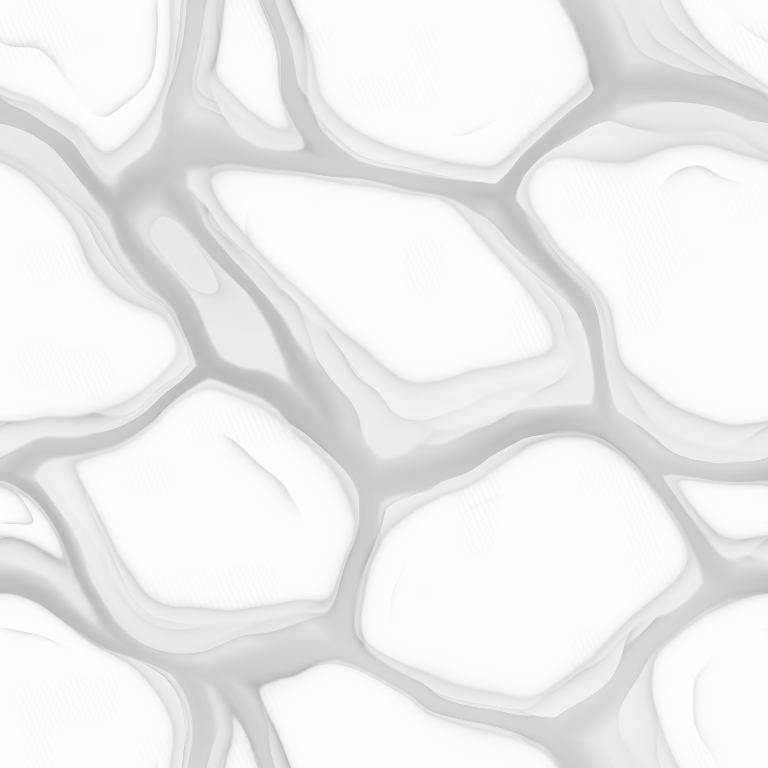
A Shadertoy shader for this texture map:

```glsl
// Tiling pale rounded rocks with creased shelves and soft grey channels between them.

// Three random values for a lattice point that wraps after "period" cells
vec3 hash3(ivec2 cell, int period, int seed) {
    cell = (cell + 8 * period) % period;
    uvec3 v = uvec3(uvec2(cell), uint(seed)) * 1664525u + 1013904223u;
    for (int i = 0; i < 2; i++) {
        v.x += v.y * v.z;
        v.y += v.z * v.x;
        v.z += v.x * v.y;
        v ^= v >> 16u;
    }
    return vec3(v >> 8u) / 16777216.0;
}

// Smooth wrapping noise, two channels in 0..1
vec2 noise(vec2 p, int period, int seed) {
    p *= float(period);
    ivec2 c = ivec2(floor(p));
    vec2 f = fract(p);
    f = f * f * f * (f * (f * 6.0 - 15.0) + 10.0);
    vec2 low = mix(hash3(c, period, seed).xy, hash3(c + ivec2(1, 0), period, seed).xy, f.x);
    vec2 high = mix(hash3(c + ivec2(0, 1), period, seed).xy, hash3(c + ivec2(1, 1), period, seed).xy, f.x);
    return mix(low, high, f.y);
}

// Rock distances, positive inside: x = foot outline, y = top outline, z = to the cell border
vec3 rock(vec2 p) {
    vec2 grid = p * 3.0;
    ivec2 base = ivec2(floor(grid));
    mat2 metric = mat2(0.62, 0.24, 0.24, 0.86); // stretches rocks down to the right
    vec2 site[25];
    float power[25];
    float rough[25];
    int own = 0;
    for (int i = 0; i < 25; i++) {
        ivec2 cell = base + ivec2(i % 5, i / 5) - 2;
        vec3 h = hash3(cell, 3, 7);
        site[i] = vec2(cell) + 0.06 + 0.88 * h.xy;
        rough[i] = h.z;
        vec2 v = grid - site[i];
        power[i] = dot(v, metric * v) - 0.3 * h.z;
        if (power[i] < power[own]) own = i;
    }
    vec2 sum = vec2(0.0);
    float border = 1.0;
    for (int j = 0; j < 25; j++) {
        if (j == own) continue;
        vec2 normal = metric * (site[j] - site[own]);
        float len = length(normal);
        float d = (power[j] - power[own]) / (6.0 * len);
        // Wide shelves lie mostly on the lower left flanks
        float chance = fract(rough[own] * 3.0 + rough[j] * 5.0);
        float shelf = max(dot(normal / len, vec2(-0.4, -0.92)), 0.4 * step(0.8, chance));
        float inset = 0.003 + 0.15 * max(shelf, 0.0) * (0.08 + 0.92 * chance * chance);
        sum += exp((vec2(0.01, 0.01 + inset) - d) / 0.012);
        border = min(border, d);
    }
    return vec3(-0.012 * log(sum), border);
}

void mainImage(out vec4 fragColor, in vec2 fragCoord) {
    vec2 uv = fragCoord / iResolution.xy + vec2(0.52, 0.48);

    // Bend all outlines at several scales
    vec2 p = uv + 0.08 * (noise(uv, 2, 6) - 0.5) + 0.09 * (noise(uv, 4, 1) - 0.5);
    p += 0.026 * (noise(uv, 9, 2) - 0.5) + 0.005 * (noise(uv, 23, 3) - 0.5);
    vec3 dist = rock(p);
    vec2 mood = noise(uv, 5, 5);
    float away = smoothstep(0.0, 0.03, dist.z);
    float near = smoothstep(0.0, 0.016, dist.z);

    // Channel floor: darkest along its middle, paler towards the shelves
    float tone = mix(0.8 + 0.13 * (mood.x - 0.5), 0.9, smoothstep(0.0, 0.036, dist.z));

    // Wavy shelves climbing from the foot to the top, each with a fading crease below it
    for (int i = 0; i < 5; i++) {
        float level = (float(i) + 1.0) / 6.0;
        vec2 wave = noise(uv, 7, 11 + i);
        vec2 ripple = noise(uv, 17, 21 + i);
        float s = mix(dist.x, dist.y, level);
        s += away * (0.058 * (wave.x - 0.5) + 0.014 * (ripple.x - 0.5));
        float sharp = smoothstep(0.3, 0.6, wave.y);
        float soft = mix(0.007, 0.001, sharp);
        float shade = away * mix(0.012, 0.11, sharp * ripple.y) * exp(min(s, 0.0) / 0.006);
        float face = 0.908 + 0.05 * level + 0.035 * (mood.y - 0.5);
        tone = mix(tone - shade, max(face, tone), smoothstep(-soft, soft, s));
    }

    // White rock tops with a soft rim
    float s = dist.y;
    float rim = noise(uv, 8, 41).x;
    float shade = mix(0.07, 0.13, rim) * near * exp(min(s, 0.0) / 0.009);
    float face = 0.992 - mix(0.05, 0.12, rim) * exp(-max(s, 0.0) / 0.006);

    // Short cracks that follow the rim at a wandering depth
    vec2 drift = noise(uv, 7, 42);
    float depth = s - 0.025 - 0.07 * (drift.x - 0.5) - 0.015 * noise(uv, 19, 43).x;
    float crack = smoothstep(-0.001, 0.001, depth) * exp(-max(depth, 0.0) / 0.005);
    face -= 0.14 * crack * smoothstep(0.66, 0.9, drift.y);

    // Faint hatching in small patches
    float hatched = smoothstep(0.66, 0.85, noise(uv, 14, 31).x);
    face -= 0.014 * hatched * (0.5 + 0.5 * sin(6.28318 * dot(uv, vec2(122.0, 55.0))));
    float soft = mix(0.0012, 0.003, mood.y);
    tone = mix(tone - shade, face, smoothstep(-soft, soft, s));

    fragColor = vec4(vec3(clamp(tone, 0.0, 1.0)), 1.0);
}
```
